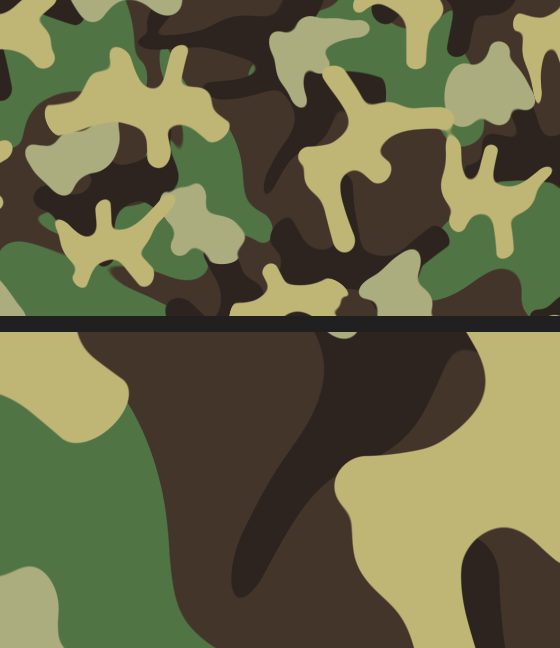
Top: the whole. Bottom: its middle third, enlarged.
Give the GLSL for this pattern, as a WebGL 1 fragment shader.

```glsl
precision highp float;
// Woodland camouflage: flat layers of lobed patches on a brown ground.
// Each patch is a bent spine with tapered fingers, joined by a smooth
// minimum and scattered over a turned, jittered grid.

uniform vec2 u_resolution;

const vec3 BROWN = vec3(0.267, 0.208, 0.169);
const vec3 GREEN = vec3(0.318, 0.455, 0.270);
const vec3 DARK  = vec3(0.176, 0.141, 0.125);
const vec3 SAGE  = vec3(0.672, 0.680, 0.495);
const vec3 TAN   = vec3(0.750, 0.710, 0.460);

const int FINGERS = 5;

// Sizes in canvas heights
struct Patch {
    float cell;
    float halfSpine;
    float spineRadius;
    float fingerLength;
    float fingerRadius;
    float blend;
};

vec2 hash2(vec2 p) {
    vec3 q = fract(p.xyx * vec3(0.1031, 0.1030, 0.0973));
    q += dot(q, q.yzx + 33.33);
    return fract((q.xx + q.yz) * q.zy);
}

vec2 noise2(vec2 p) {
    vec2 i = floor(p);
    vec2 f = fract(p);
    f = f * f * f * (f * (f * 6.0 - 15.0) + 10.0);
    vec2 low = mix(hash2(i), hash2(i + vec2(1.0, 0.0)), f.x);
    vec2 high = mix(hash2(i + vec2(0.0, 1.0)), hash2(i + 1.0), f.x);
    return mix(low, high, f.y);
}

vec2 rotate(vec2 p, float angle) {
    float c = cos(angle);
    float s = sin(angle);
    return vec2(c * p.x - s * p.y, s * p.x + c * p.y);
}

float smoothMin(float a, float b, float k) {
    float h = max(k - abs(a - b), 0.0) / k;
    return min(a, b) - 0.25 * h * h * k;
}

float taperedCapsule(vec2 p, vec2 a, vec2 b, float ra, float rb) {
    vec2 ab = b - a;
    float h = clamp(dot(p - a, ab) / dot(ab, ab), 0.0, 1.0);
    return length(p - a - ab * h) - mix(ra, rb, h);
}

// One patch centred on the origin, its spine along x
float patchDistance(vec2 p, Patch s, vec2 seed) {
    float bend = (hash2(seed + 5.7).x - 0.5) * 0.7;
    p.y += bend * p.x * p.x / s.halfSpine;
    vec2 tip = vec2(s.halfSpine, 0.0);
    float d = taperedCapsule(p, -tip, tip, s.spineRadius * 1.15, s.spineRadius * 0.85);
    float side = hash2(seed + 9.1).y < 0.5 ? -1.0 : 1.0;
    for (int i = 0; i < FINGERS; i++) {
        vec2 h = hash2(seed + 3.7 * float(i + 5));
        float along = (float(i) + 0.5) / float(FINGERS) * 2.0 - 1.0;
        vec2 root = vec2(along * s.halfSpine, 0.0);
        vec2 dir = normalize(vec2(along * 1.2 + (h.x - 0.5) * 0.7, side));
        vec2 end = root + dir * s.fingerLength * mix(0.6, 1.35, h.y);
        float endRadius = s.fingerRadius * mix(0.8, 1.2, h.x);
        float finger = taperedCapsule(p, root, end, s.fingerRadius, endRadius);
        d = smoothMin(d, finger, s.blend);
        side = -side;
    }
    return d;
}

// Nearest patch of a scattered layer
float layerDistance(vec2 p, Patch s, float turn, vec2 shift, float seed) {
    vec2 g = rotate(p, turn) / s.cell + shift;
    vec2 base = floor(g);
    float d = 1.0;
    for (int y = -1; y <= 1; y++) {
        for (int x = -1; x <= 1; x++) {
            vec2 id = base + vec2(float(x), float(y));
            vec2 key = id * 7.31 + seed;
            vec2 centre = id + 0.5 + (hash2(key) - 0.5) * 0.28;
            vec2 h = hash2(key + 17.3);
            float size = mix(0.8, 1.2, h.x);
            vec2 q = rotate((g - centre) * s.cell, (h.y - 0.5) * 2.6 - turn) / size;
            d = smoothMin(d, patchDistance(q, s, key) * size, s.blend);
        }
    }
    return d;
}

vec3 paint(vec3 under, vec3 ink, float d, float edge) {
    return mix(ink, under, smoothstep(-edge, edge, d));
}

void main() {
    vec2 p = gl_FragCoord.xy / u_resolution.y;
    float edge = 0.9 / u_resolution.y;
    p += (noise2(p * 5.0 + 11.0) - 0.5) * 0.045;

    // Cell, half spine, spine radius, finger length, finger radius, blend
    Patch greenPatch = Patch(0.80, 0.24, 0.125, 0.24, 0.068, 0.10);
    Patch darkPatch = Patch(0.62, 0.15, 0.058, 0.19, 0.034, 0.05);
    Patch sagePatch = Patch(0.56, 0.09, 0.058, 0.09, 0.035, 0.06);
    Patch tanPatch = Patch(0.56, 0.13, 0.040, 0.14, 0.030, 0.05);

    // Sage and tan share one grid, half a cell apart
    vec3 color = BROWN;
    color = paint(color, GREEN, layerDistance(p, greenPatch, 0.9, vec2(0.3, 0.6), 41.0), edge);
    color = paint(color, DARK, layerDistance(p, darkPatch, -0.5, vec2(0.7, 0.2), 83.0), edge);
    color = paint(color, SAGE, layerDistance(p, sagePatch, 0.35, vec2(0.5), 127.0), edge);
    color = paint(color, TAN, layerDistance(p, tanPatch, 0.35, vec2(0.0), 19.0), edge);
    gl_FragColor = vec4(color, 1.0);
}
```
